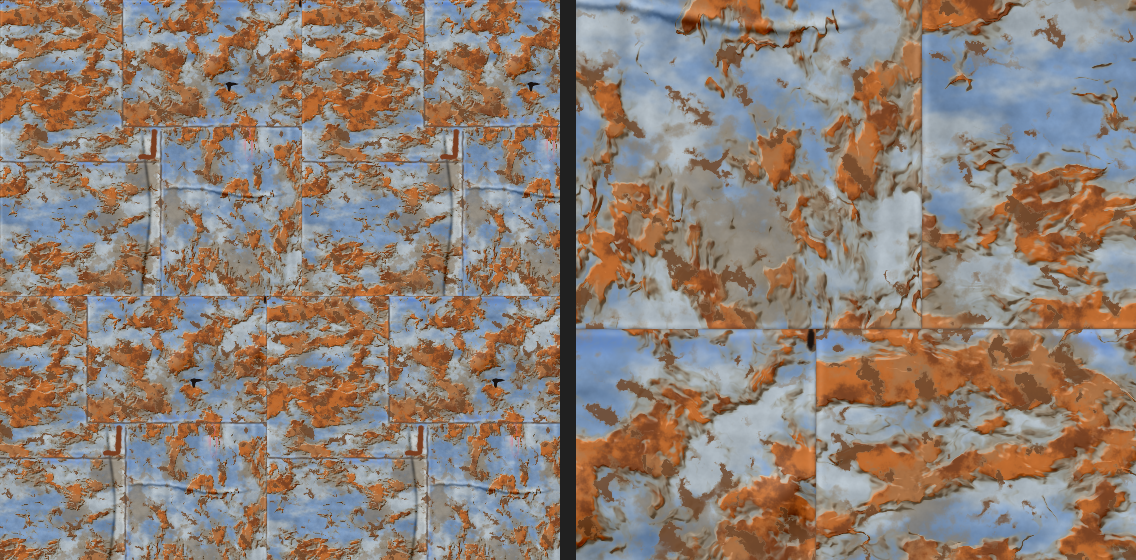
Left, the full canvas; right, a detail of the centre.
Reproduce this texture procedurally as a Shadertoy shader.

```glsl
// Sheets of blue-grey paint flaking off orange rust, in a repeating four-panel tile.
// Level sets of warped noise give stain, flake edge and bare rust; seams, folds and
// small marks lie on top. Alternate rows are shifted sideways.

const vec2 TILE = vec2(0.539, 0.529);

float hash(vec2 p) {
    vec3 a = fract(vec3(p.xyx) * 0.1031);
    a += dot(a, a.yzx + 33.33);
    return fract((a.x + a.y) * a.z);
}

float noise(vec2 p) {
    vec2 i = floor(p), f = fract(p);
    f = f * f * (3.0 - 2.0 * f);
    return mix(mix(hash(i), hash(i + vec2(1, 0)), f.x),
               mix(hash(i + vec2(0, 1)), hash(i + vec2(1, 1)), f.x), f.y);
}

float fbm(vec2 p) {
    float sum = 0.0, amp = 0.43;
    for (int i = 0; i < 5; i++) {
        sum += amp * noise(p);
        p = mat2(1.6, 1.2, -1.2, 1.6) * p + 17.3;
        amp *= 0.61;
    }
    return sum;
}

// 0 upper left, 1 upper right, 2 lower left, 3 lower right
int panelAt(vec2 q) {
    if (q.x > 0.219 && q.y < 0.226) return 1;
    if (q.x < 0.287) return q.y < 0.289 ? 0 : 2;
    return 3;
}

float segment(vec2 p, vec2 a, vec2 b) {
    vec2 d = b - a;
    return length(p - a - d * clamp(dot(p - a, d) / dot(d, d), 0.0, 1.0));
}

float bell(float x) { return exp(-x * x); }

float blob(vec2 q, float x, float y, float rx, float ry) {
    return bell((q.x - x) / rx) * bell((q.y - y) / ry);
}

// Bump lit from the upper left
float bulge(vec2 q, float x, float y, float r) {
    return -dot((q - vec2(x, y)) / r, vec2(0.6, 0.8)) * blob(q, x, y, r, r);
}

// Positive where the paint is gone, slightly negative where it is stained
float rustField(vec2 q, int panel) {
    vec2 grain = panel == 1 ? vec2(31, 34) : panel == 3 ? vec2(38, 27) : vec2(25, 38);
    vec2 p = q * grain + float(panel) * 31.7;
    p += 1.3 * vec2(fbm(p * 0.7 + 5.0), fbm(p * 0.7 + 41.0));
    float patches = blob(q, 0.03, 0.08, 0.05, 0.06) + blob(q, 0.09, 0.195, 0.12, 0.022)
        + blob(q, 0.222, 0.1, 0.012, 0.11) + blob(q, 0.41, 0.09, 0.09, 0.035)
        + blob(q, 0.51, 0.1, 0.025, 0.05) + blob(q, 0.03, 0.45, 0.06, 0.028)
        + blob(q, 0.17, 0.505, 0.12, 0.02) + blob(q, 0.5, 0.46, 0.02, 0.08)
        + blob(q, 0.36, 0.255, 0.02, 0.035);
    float crack = 1.0 - smoothstep(0.0, 0.03, abs(fbm(p * 0.45 + 9.0) - 0.5));
    return fbm(p) - vec4(0.585, 0.565, 0.615, 0.62)[panel] + 0.11 * patches
        + 0.12 * crack * smoothstep(0.4, 0.6, noise(p * 0.3));
}

void mainImage(out vec4 fragColor, in vec2 fragCoord) {
    vec2 uv = fragCoord / iResolution.xy;
    uv.y = 1.0 - uv.y;
    uv.x += 0.063 * floor(uv.y / TILE.y);
    vec2 q = mod(uv, TILE);
    int panel = panelAt(q);
    float rust = rustField(q, panel);
    float relief = rust - rustField(q + vec2(0.0015, 0.0022), panel);
    float fine = fbm(q * 75.0);

    // Paint: cloudy blue to pale, brushed, with blue bands by the seams
    float tone = fbm(q * vec2(15, 24) + float(panel) * 7.0);
    vec3 color = mix(vec3(0.45, 0.56, 0.70), vec3(0.66, 0.70, 0.73), smoothstep(0.36, 0.62, tone));
    color += 0.1 * (noise(q * (panel == 3 ? vec2(130, 9) : vec2(9, 130))) - 0.5);
    float band = blob(q, 0.15, 0.292, 0.12, 0.009) + blob(q, 0.27, 0.006, 0.3, 0.01)
        + blob(q, 0.291, 0.43, 0.005, 0.12) + blob(q, 0.36, 0.215, 0.13, 0.012);
    color = mix(color, vec3(0.30, 0.47, 0.78), 0.7 * min(band, 1.0) * smoothstep(0.25, 0.6, fine));

    // Folded pale strip
    float foldX = q.x - 0.274 - 0.007 * sin(q.y * 21.0);
    float below = smoothstep(0.235, 0.25, q.y);
    color = mix(color, vec3(0.77, 0.78, 0.77), 0.8 * below * smoothstep(0.014, 0.009, abs(foldX)));

    // Stain, brown fringe, dirt, bare rust
    color = mix(color, vec3(0.57, 0.56, 0.50), 0.75 * smoothstep(-0.15, -0.04, rust));
    color = mix(color, vec3(0.53, 0.44, 0.35), 0.8 * smoothstep(-0.075, -0.005, rust));
    float dirt = smoothstep(0.53, 0.68, fbm(q * 16.0 + 60.0) + 0.5 * (fine - 0.5));
    color = mix(color, vec3(0.51, 0.45, 0.37), 0.65 * dirt);
    vec3 bare = mix(vec3(0.51, 0.28, 0.15), vec3(0.71, 0.40, 0.18), smoothstep(0.32, 0.6, fine));
    color = mix(color, bare, smoothstep(-0.005, 0.035, rust) * (1.0 - 0.4 * dirt));

    // Curled flake edges and surface grain
    color -= clamp(relief * 2.4, -0.16, 0.2) * smoothstep(0.08, 0.01, abs(rust));
    color *= 0.86 + 0.28 * fine;

    // Ragged rust pits with a stained rim
    float pits = noise(q * 95.0 + 3.0 * fine) + 0.3 * rust;
    color = mix(color, vec3(0.54, 0.45, 0.35), 0.5 * smoothstep(0.68, 0.8, pits));
    color = mix(color, vec3(0.42, 0.26, 0.15), 0.75 * smoothstep(0.79, 0.85, pits));

    // Fold shadow, ridge and dents
    color -= 0.2 * below * bell((foldX + 0.013) / 0.003);
    float ridge = q.y - 0.344 + 0.008 * sin(q.x * 24.0) + 0.006 * (fine - 0.5);
    color += smoothstep(0.288, 0.3, q.x) * smoothstep(0.53, 0.47, q.x)
        * (0.12 * bell((ridge + 0.004) / 0.004) - 0.22 * bell(ridge / 0.0025));
    color += 0.3 * (bulge(q, 0.342, 0.09, 0.016) + bulge(q, 0.385, 0.115, 0.028) + bulge(q, 0.522, 0.098, 0.016));

    // Sheet seams: dark groove with a faint lit lip
    vec2 s = q + 0.002 * (noise(q * 90.0) - 0.5);
    vec2 corner = vec2(0.219, 0.226), border = min(q, TILE - q);
    float seam = min(segment(s, vec2(0.219, 0), corner), segment(s, corner, vec2(0.539, 0.226)));
    seam = min(seam, segment(s, vec2(0, 0.289), vec2(0.28, 0.289)));
    seam = min(seam, segment(s, vec2(0.287, 0.235), vec2(0.287, 0.529)));
    seam = min(seam, min(border.x, border.y) + 0.0012);
    color += 0.06 * bell((seam - 0.004) / 0.002);
    color = mix(color, vec3(0.36, 0.31, 0.28), 0.75 * smoothstep(0.0024, 0.0006, seam) * smoothstep(0.2, 0.6, fine));

    // Torn hole, corner notch, bracket and red scuffs
    float hole = blob(q, 0.414, 0.15, 0.018, 0.004) + blob(q, 0.409, 0.158, 0.004, 0.008) + blob(q, 0.536, 0.006, 0.004, 0.011);
    color = mix(color, vec3(0.1, 0.07, 0.06), smoothstep(0.5, 0.8, hole * (0.45 + 0.9 * fine)));
    vec2 elbow = vec2(0.273, 0.279);
    float bracket = min(segment(s, vec2(0.276, 0.236), elbow), segment(s, elbow, vec2(0.252, 0.281)));
    color = mix(color, vec3(0.48, 0.24, 0.12), smoothstep(0.006, 0.003, bracket + 0.006 * (0.5 - fine)));
    float scuff = blob(q, 0.445, 0.255, 0.009, 0.022) * smoothstep(0.55, 0.75, noise(q * vec2(260, 70)));
    color = mix(color, vec3(0.9, 0.35, 0.42), 0.7 * scuff);

    fragColor = vec4(clamp(color, 0.0, 1.0), 1.0);
}
```
